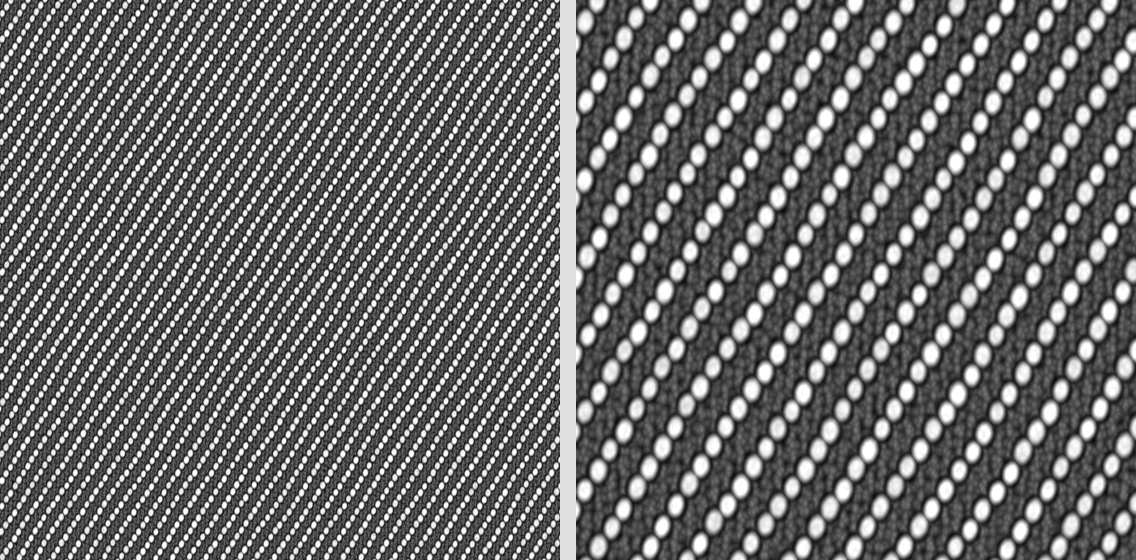
Left: the whole. Right: its middle third, enlarged.
Write a three.js fragment shader that draws this texture.

```glsl
// Grey denim in a steep 3/1 twill: pale oval stitches climb to the upper right
// over dark ribbed yarn. Each row shifts its stitches by one thread; layered
// sines bend the cloth slightly and cellular noise gives the fibre grain.
varying vec2 vUv;

const vec2 REPEATS = vec2(32.8, 21.6);     // twill repeats across and up
const float THREADS = 4.0;                 // threads in one repeat
const vec2 STITCH_RADIUS = vec2(0.74, 0.68); // in threads
const float STITCH_LEAN = 0.15;
const float STITCH_JITTER = 0.16;
const float SIZE_VARIATION = 0.14;
const float TONE_VARIATION = 0.12;
const float BEND = 0.10;                   // cloth waviness, in threads
const float GRAIN_SCALE = 230.0;           // fibre cells across the canvas
const float GROUND_GRAIN = 0.26;
const float STITCH_GRAIN = 0.14;
const float SHADOW = 0.32;                 // ground brightness beside a stitch
const vec3 SEAM_COLOR = vec3(0.20);
const vec3 YARN_COLOR = vec3(0.37);
const vec3 STITCH_COLOR = vec3(0.97);
const float TAU = 6.28318;

vec2 hash2(vec2 p) {
  vec2 s = vec2(dot(p, vec2(127.1, 311.7)), dot(p, vec2(269.5, 183.3)));
  return fract(sin(s) * 43758.55);
}

// Distance to the nearest of one random point per cell
float cellular(vec2 p) {
  vec2 cell = floor(p);
  float nearest = 2.0;
  for (int y = -1; y <= 1; y++) {
    for (int x = -1; x <= 1; x++) {
      vec2 c = cell + vec2(float(x), float(y));
      nearest = min(nearest, length(c + hash2(c) - p));
    }
  }
  return nearest;
}

// x: normalized distance to the nearest stitch, y: its random tone
vec2 nearestStitch(vec2 p) {
  vec2 best = vec2(4.0, 0.5);
  for (int k = -1; k <= 1; k++) {
    float row = floor(p.y) + float(k);
    float along = p.x - 0.5 - row + 0.5 * THREADS;
    vec2 id = vec2(floor(along / THREADS), row);
    vec2 rnd = hash2(id);
    vec2 q = vec2(mod(along, THREADS) - 0.5 * THREADS, p.y - row - 0.5);
    q += (rnd - 0.5) * STITCH_JITTER;
    q.x -= STITCH_LEAN * q.y;
    float size = 1.0 + (hash2(id + 17.0).x - 0.5) * SIZE_VARIATION;
    float d = length(q / (STITCH_RADIUS * size));
    if (d < best.x) best = vec2(d, rnd.y);
  }
  return best;
}

void main() {
  // Cloth coordinates, one unit per thread
  vec2 p = vUv * REPEATS * THREADS;
  p.x += BEND * (sin(vUv.y * 19.0 + vUv.x * 5.0) + sin(vUv.y * 43.0 - vUv.x * 11.0));
  p.y += BEND * (sin(vUv.x * 23.0 + 1.3) + sin(vUv.x * 51.0 + vUv.y * 7.0));

  float grain = cellular(vUv * GRAIN_SCALE * vec2(1.2, 0.9)) - 0.45;
  vec2 stitch = nearestStitch(p);

  // Dark ribbed yarn, shaded where it dips under the stitches
  float rib = 0.5 - 0.5 * cos(TAU * p.x);
  float twist = 0.5 + 0.5 * sin(TAU * (p.y + 0.5 * p.x));
  vec3 color = mix(SEAM_COLOR, YARN_COLOR, 0.7 * rib + 0.3 * twist);
  color -= grain * GROUND_GRAIN;
  color *= mix(SHADOW, 1.0, smoothstep(1.0, 1.55, stitch.x));

  // Rounded pale stitches
  vec3 pale = STITCH_COLOR + (stitch.y - 0.5) * TONE_VARIATION - grain * STITCH_GRAIN;
  color = mix(color, pale, 1.0 - smoothstep(0.45, 1.15, stitch.x));

  gl_FragColor = vec4(clamp(color, 0.0, 1.0), 1.0);
}
```
